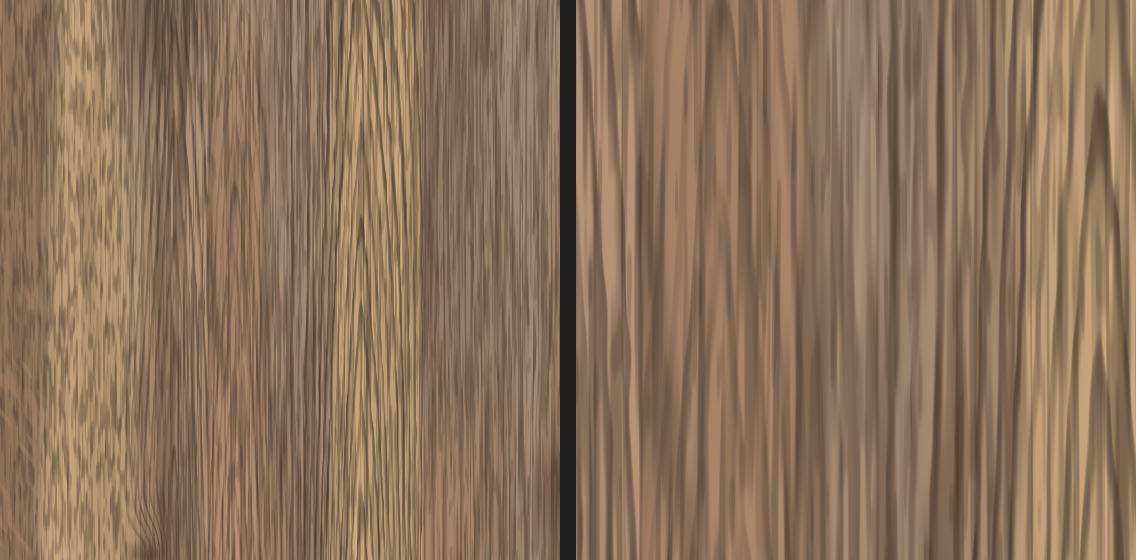
Left: the whole. Right: its middle third, enlarged.
Give the GLSL for this texture, as a WebGL 2 fragment shader.

```glsl
#version 300 es
precision highp float;
uniform vec2 u_resolution;
out vec4 fragColor;

// Wood colours
const vec3 GOLD = vec3(0.755, 0.630, 0.480);
const vec3 GREY = vec3(0.640, 0.552, 0.470);
const vec3 RUSSET = vec3(0.678, 0.542, 0.428);
const vec3 GRAIN_DARK = vec3(0.235, 0.180, 0.140);
const vec3 FLECK = vec3(0.660, 0.520, 0.405);
// Boards: seams, then growth heart and ring contrast of each
const float SEAMS[3] = float[3](0.372, 0.513, 0.757);
const float HEARTS[4] = float[4](0.310, 0.418, 0.645, 1.300);
const float RING_CONTRAST[4] = float[4](0.75, 0.45, 0.90, 0.15);
const float RING_DENSITY = 74.0;
const float RING_RISE = 6.0;
const float HEART_REACH = 0.085;
const vec2 KNOT = vec2(0.262, 0.008);
// Fine grain
const vec2 LONG_STREAK = vec2(290.0, 8.0);
const vec2 SHORT_STREAK = vec2(230.0, 32.0);
const vec2 PORE_SCALE = vec2(340.0, 24.0);
const vec2 FIBRE_SCALE = vec2(115.0, 1.6);
const float STREAK_CONTRAST = 0.44;
const float PORE_CONTRAST = 0.26;
const float FIBRE_CONTRAST = 0.42;
const float SEAM_CONTRAST = 0.22;

float hash(vec2 cell) {
    uvec2 q = uvec2(ivec2(cell)) * uvec2(1597334677u, 3812015801u);
    uint n = (q.x ^ q.y) * 1597334677u;
    n = (n ^ (n >> 15)) * 2246822519u;
    return float((n ^ (n >> 13)) >> 8) / 16777216.0;
}

float noise(vec2 p) {
    vec2 i = floor(p), f = fract(p);
    f = f * f * (3.0 - 2.0 * f);
    return mix(mix(hash(i), hash(i + vec2(1, 0)), f.x),
               mix(hash(i + vec2(0, 1)), hash(i + vec2(1, 1)), f.x), f.y);
}

// Noise along one fibre, shifted at random against its neighbours
float strand(float column, float y) {
    y += 60.0 * hash(vec2(column, 907.0));
    float i = floor(y);
    return mix(hash(vec2(column, i)), hash(vec2(column, i + 1.0)), smoothstep(0.0, 1.0, y - i));
}

float strands(vec2 p) {
    float i = floor(p.x);
    return mix(strand(i, p.y), strand(i + 1.0, p.y), smoothstep(0.1, 0.9, p.x - i));
}

// Soft elliptical spot
float spot(vec2 p, vec2 centre, vec2 radius) {
    vec2 d = (p - centre) / radius;
    return exp(-dot(d, d));
}

// Nested arches around a heart line, straightening away from it
float rings(vec2 p, float heart, float seed) {
    float d = p.x - heart;
    float phase = RING_DENSITY * sqrt(d * d + 0.00001);
    phase += RING_RISE * (p.y - 0.5) * exp(-d * d / (HEART_REACH * HEART_REACH));
    phase += 1.7 * noise(p * vec2(9.0, 1.7) + seed) + 0.4 * noise(p * vec2(26.0, 4.0) + seed);
    phase += 0.22 * strands(p * vec2(200.0, 26.0) + seed) + 4.0 * spot(p, KNOT, vec2(0.04, 0.07));
    float t = fract(phase);
    float line = smoothstep(0.45, 0.78, t) * (1.0 - smoothstep(0.84, 0.98, t));
    return line * (0.4 + 0.6 * hash(vec2(floor(phase), seed)));
}

void main() {
    vec2 p = gl_FragCoord.xy / u_resolution;
    // Board index and seam lines
    int board = 0;
    float seam = 0.0;
    for (int i = 0; i < 3; i++) {
        board += int(step(SEAMS[i], p.x));
        seam = max(seam, 1.0 - smoothstep(0.0005, 0.0005 + 1.5 / u_resolution.x, abs(p.x - SEAMS[i])));
    }
    float seed = float(board) * 37.0;
    // Gently wandering fibres
    vec2 q = p;
    q.x += 0.010 * (noise(p * vec2(6.0, 1.5) + seed) - 0.5);
    q.x += 0.0016 * (noise(p * vec2(45.0, 8.0)) - 0.5);
    // Broad colour zones
    float leftEdge = mix(0.065, 0.105, p.y);
    float rightEdge = 0.245 - 0.045 * smoothstep(0.6, 1.0, p.y);
    float leftStrip = 1.0 - smoothstep(leftEdge - 0.03, leftEdge + 0.025, q.x);
    float goldLeft = (1.0 - leftStrip) * (1.0 - smoothstep(rightEdge - 0.06, rightEdge + 0.05, q.x));
    float goldRight = smoothstep(0.54, 0.63, q.x) * (1.0 - smoothstep(0.75, 0.763, q.x));
    float warmth = 1.4 * noise(q * vec2(18.0, 1.6) + 50.0) - 0.2;
    warmth = clamp(warmth + (board == 1 ? 0.2 : -0.1) + 0.7 * (0.45 - p.y), 0.0, 1.0);
    vec3 wood = mix(GREY, RUSSET, max(warmth, leftStrip));
    wood = mix(wood, GOLD, max(goldLeft, goldRight));
    wood *= 0.92 + 0.16 * noise(q * vec2(38.0, 1.8) + seed);
    // Shaded areas
    float shade = 0.22 * leftStrip + (board == 3 ? 0.07 : 0.0);
    shade += 0.50 * spot(p, vec2(0.275, 0.97), vec2(0.055, 0.13));
    shade += 0.36 * spot(p, vec2(0.305, 0.08), vec2(0.04, 0.24));
    shade += 0.60 * spot(p, KNOT, vec2(0.022, 0.02)) + 0.60 * spot(p, vec2(1.0, 0.12), vec2(0.035, 0.08));
    shade += 0.22 * spot(p, vec2(0.785, 0.6), vec2(0.035, 0.45));
    // Dark vein near the edge of the second board
    float veinX = 0.502 + 0.012 * (noise(vec2(3.0, p.y * 5.0)) - 0.5);
    float vein = spot(p, vec2(veinX, p.y), vec2(0.003, 1.0));
    shade += 0.7 * vein * smoothstep(0.35, 0.75, noise(vec2(9.0, p.y * 6.0)));
    // Growth rings, broken up by the fibres
    float ring = RING_CONTRAST[board] * rings(q, HEARTS[board], seed);
    ring *= (1.0 - 0.8 * max(goldLeft, leftStrip)) * (0.55 + 0.75 * strands(q * vec2(260.0, 18.0)));
    // Fine streaks, short pores and thin continuous fibres
    float shortness = max(goldLeft, 0.7 * leftStrip);
    float streak = mix(strands(q * LONG_STREAK + seed), strands(q * SHORT_STREAK + seed), shortness);
    streak = smoothstep(0.4, 0.85, streak);
    float pore = smoothstep(0.6, 0.85, strands(q * PORE_SCALE + 70.0));
    float fibre = 1.0 - smoothstep(0.02, 0.11, abs(noise(q * FIBRE_SCALE + seed) - 0.5));
    fibre *= (1.0 - 0.6 * shortness) * (0.25 + 0.75 * noise(q * vec2(60.0, 5.0) + 5.0));
    float dark = shade + ring + STREAK_CONTRAST * streak + PORE_CONTRAST * pore;
    dark += FIBRE_CONTRAST * fibre + SEAM_CONTRAST * seam;
    vec3 color = mix(wood, GRAIN_DARK, 1.0 - exp(-dark));
    // Pale slanted flecks on the lower left edge
    float fleck = noise(vec2(p.x * 60.0 + p.y * 12.0, p.y * 60.0 + p.x * 75.0));
    fleck = smoothstep(0.55, 0.85, fleck) * leftStrip * (1.0 - smoothstep(0.35, 0.75, p.y));
    fragColor = vec4(mix(color, FLECK, 0.45 * fleck), 1.0);
}
```
